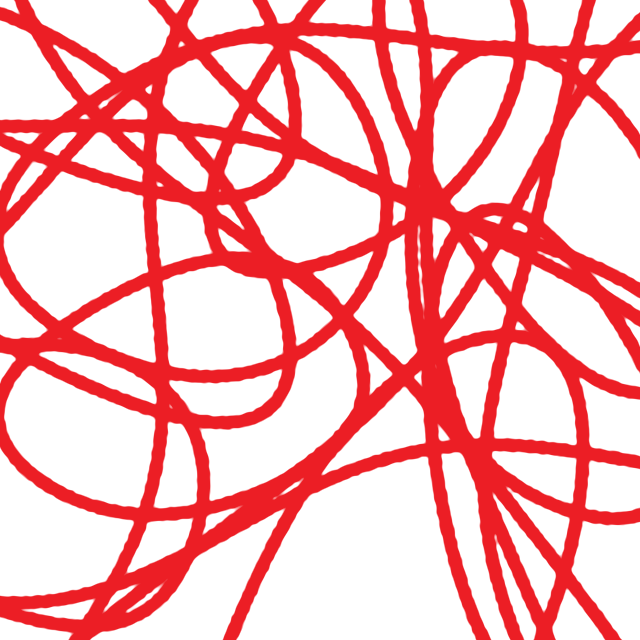
This pattern is drawn by a three.js fragment shader. Its source:

```glsl
// A tangle of red marker strokes on white: tilted, lopsided ovals crossed by
// long bending sweeps. Each stroke is an approximate distance to a curve;
// all are joined by a smooth minimum that slightly rounds the crossings.

varying vec2 vUv;

const vec3 PAPER = vec3(1.0);
const vec3 INK = vec3(0.925, 0.118, 0.145);

const int OVAL_COUNT = 10;
const int SWEEP_COUNT = 9;
const float HALF_WIDTH = 0.0102;
const float EDGE_SOFTNESS = 0.0014;
const float FILLET = 0.005;
const float TAU = 6.2831853;

float hash(float n) {
  return fract(sin(n * 12.9898) * 4375.85);
}

// Low-discrepancy points keep the strokes evenly spread.
vec2 spreadPoint(float id, vec2 offset) {
  return fract(offset + id * vec2(0.7549, 0.5698));
}

vec2 rotate(vec2 p, float angle) {
  float c = cos(angle);
  float s = sin(angle);
  return vec2(c * p.x + s * p.y, c * p.y - s * p.x);
}

float smoothMin(float a, float b, float k) {
  float h = max(k - abs(a - b), 0.0) / k;
  return min(a, b) - h * h * k * 0.25;
}

// Level function of an ellipse bent into a lopsided loop; zero on the outline.
float ovalLevel(vec2 p, vec2 radii, float phase) {
  vec2 q = p / radii;
  q += 0.14 * sin(1.8 * q.yx + vec2(phase, phase * 1.7));
  return length(q) - 1.0;
}

// Distance to the loop: level divided by its numerical gradient.
float ovalDistance(vec2 p, vec2 radii, float phase) {
  vec2 e = vec2(0.001, 0.0);
  float level = ovalLevel(p, radii, phase);
  vec2 slope = vec2(ovalLevel(p + e.xy, radii, phase),
                    ovalLevel(p + e.yx, radii, phase)) - level;
  return abs(level) * e.x / max(length(slope), 0.00001);
}

// Distance to a long line bent by two layered sines.
float sweepDistance(vec2 p, float bend, float phase) {
  float a = 3.6 * p.x + phase;
  float b = 6.3 * p.x + phase * 2.3;
  float height = bend * (sin(a) + 0.3 * sin(b));
  float slope = bend * (3.6 * cos(a) + 1.89 * cos(b));
  return abs(p.y - height) / sqrt(1.0 + slope * slope);
}

// Fine unevenness of the stroke edges.
float edgeRoughness(vec2 p, float amount) {
  float across = sin(310.0 * p.x + 2.0 * sin(173.0 * p.y));
  float along = sin(287.0 * p.y + 2.0 * sin(191.0 * p.x));
  return amount * (across + along);
}

float tangleDistance(vec2 p) {
  float d = 1.0;

  // Loops of varied size and tilt.
  for (int i = 0; i < OVAL_COUNT; i++) {
    float id = float(i) + 1.0;
    vec2 center = mix(vec2(-0.05), vec2(1.05), spreadPoint(id, vec2(0.31, 0.12)));
    vec2 radii = vec2(mix(0.28, 0.48, hash(id)), mix(0.14, 0.29, hash(id + 31.7)));
    vec2 local = rotate(p - center, id * 2.4);
    d = smoothMin(d, ovalDistance(local, radii, TAU * hash(id + 57.3)), FILLET);
  }

  // Sweeps that run across the whole canvas.
  for (int i = 0; i < SWEEP_COUNT; i++) {
    float id = float(i) + 1.0;
    vec2 center = mix(vec2(0.1), vec2(0.9), spreadPoint(id, vec2(0.67, 0.43)));
    vec2 local = rotate(p - center, id * 1.94 + 0.5);
    float bend = mix(0.06, 0.12, hash(id + 83.1));
    d = smoothMin(d, sweepDistance(local, bend, TAU * hash(id + 11.9)), FILLET);
  }
  return d;
}

void main() {
  float d = tangleDistance(vUv) + edgeRoughness(vUv, 0.0004) - HALF_WIDTH;
  float ink = 1.0 - smoothstep(-EDGE_SOFTNESS, EDGE_SOFTNESS, d);
  gl_FragColor = vec4(mix(PAPER, INK, ink), 1.0);
}
```
